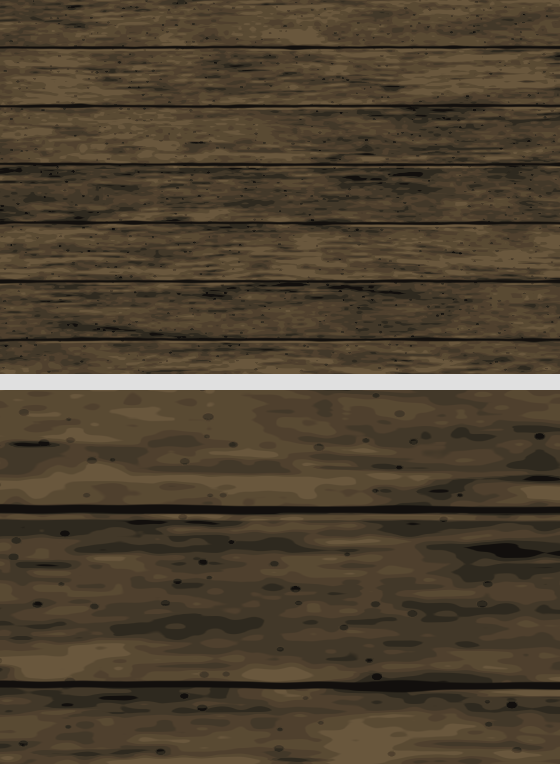
Top: the whole. Bottom: its middle third, enlarged.
Give the GLSL for this texture, as a WebGL 2 fragment shader.

```glsl
#version 300 es
precision highp float;
// Weathered brown planks lying horizontally, with dark seams, streaky grain and stains.

uniform vec2 u_resolution;
out vec4 fragColor;

// Layout, in units of the canvas height
const float PLANK_HEIGHT = 0.1562;
const float FIRST_SEAM = 0.0920;
const float SEAM_HALF_WIDTH = 0.0029;
const float SEAM_WOBBLE = 0.0028;
const float GRAIN_WARP = 0.045;
const float PORE_CELL = 0.021;

// Wood tones from dark to light, and the tone levels that part them
const vec3 WOOD[6] = vec3[6](
    vec3(0.07, 0.06, 0.05), vec3(0.18, 0.16, 0.12), vec3(0.26, 0.22, 0.16),
    vec3(0.31, 0.25, 0.18), vec3(0.35, 0.29, 0.20), vec3(0.41, 0.34, 0.24));
const float LEVEL[5] = float[5](-2.35, -1.25, -0.42, 0.25, 1.05);

// Overall lightness of each plank, bottom to top
const float PLANK_TONE[7] = float[7](-0.15, -0.20, 0.30, -0.50, -0.05, 0.32, 0.35);

// Stains: centre x, centre y, slope, half length
const vec4 STAIN[3] = vec4[3](
    vec4(0.42, 0.105, -0.14, 0.46),
    vec4(1.05, 0.216, -0.07, 0.36),
    vec4(1.02, 0.520, -0.09, 0.22));

float hash(vec2 p) {
    vec3 q = fract(vec3(p.xyx) * 0.1031);
    q += dot(q, q.yzx + 33.33);
    return fract((q.x + q.y) * q.z);
}

float noise(vec2 p) {
    vec2 i = floor(p), f = fract(p);
    f = f * f * (3.0 - 2.0 * f);
    return mix(mix(hash(i), hash(i + vec2(1, 0)), f.x),
               mix(hash(i + vec2(0, 1)), hash(i + vec2(1, 1)), f.x), f.y);
}

// Noise centred on zero
float signedNoise(vec2 p) { return noise(p) - 0.5; }

// Streaks, patches and cracks of one plank
float grainTone(vec2 p, vec2 seed) {
    p.y += GRAIN_WARP * signedNoise(p * vec2(1.6, 5.0) + seed);
    p.y += 0.006 * signedNoise(p * vec2(9.0, 22.0) + seed);
    float figure = smoothstep(0.42, 0.72, noise(p * vec2(1.3, 19.0) + seed + 5.0));
    float tone = 1.7 * signedNoise(p * vec2(2.6, 15.0) + seed);
    tone += 1.6 * signedNoise(p * vec2(9.0, 58.0) + seed + 11.0);
    tone += mix(1.2, 3.5, figure) * signedNoise(p * vec2(15.0, 140.0) + seed + 23.0);
    tone += 1.4 * signedNoise(p * vec2(58.0, 150.0) + seed + 37.0);
    float crack = smoothstep(0.80, 0.94, noise(p * vec2(11.0, 105.0) + seed + 51.0));
    return tone - crack * mix(0.5, 1.5, figure);
}

// Small dark pores, one at most in each cell
float poreMask(vec2 p) {
    vec2 cell = floor(p / PORE_CELL);
    vec2 centre = 0.2 + 0.6 * vec2(hash(cell + 3.0), hash(cell + 71.0));
    vec2 d = (fract(p / PORE_CELL) - centre) * vec2(0.65, 1.0);
    float radius = 0.04 + 0.08 * hash(cell + 19.0);
    return step(0.78, hash(cell + 43.0)) * smoothstep(radius + 0.06, radius, length(d));
}

// Ragged dark smears along sloping lines
float stainMask(vec2 p) {
    float mask = 0.0;
    for (int i = 0; i < 3; i++) {
        vec4 s = STAIN[i];
        vec2 d = p - s.xy;
        d.y -= s.z * d.x + 0.014 * signedNoise(vec2(p.x * 5.0, s.y * 90.0));
        float along = 1.0 - smoothstep(0.3, 1.0, abs(d.x) / s.w);
        float across = exp(-abs(d.y) / (d.y > 0.0 ? 0.007 : 0.016));
        mask = max(mask, along * across);
    }
    return mask * (0.55 + 0.8 * noise(p * vec2(13.0, 95.0)));
}

vec3 woodColour(float tone) {
    float blend = 0.04 + 0.5 * fwidth(tone);
    vec3 colour = WOOD[0];
    for (int i = 0; i < 5; i++)
        colour = mix(colour, WOOD[i + 1], smoothstep(-blend, blend, tone - LEVEL[i]));
    return colour;
}

void main() {
    vec2 p = gl_FragCoord.xy / u_resolution.y;
    float pixel = 1.0 / u_resolution.y;

    // Nearest seam, with an uneven line and width
    float seam = round((p.y - FIRST_SEAM) / PLANK_HEIGHT);
    float wave = signedNoise(vec2(p.x * 3.5, seam * 13.0)) + 0.5 * signedNoise(vec2(p.x * 28.0, seam * 7.0));
    float d = p.y - FIRST_SEAM - seam * PLANK_HEIGHT - SEAM_WOBBLE * wave;
    float chip = pow(noise(vec2(p.x * 14.0, seam * 29.0 + 4.0)), 4.0);
    float halfWidth = SEAM_HALF_WIDTH + 0.0030 * chip;

    // Plank between the seams
    float plank = seam + step(0.0, d);
    vec2 seed = plank * vec2(17.3, 31.7) + 2.0;
    float tone = 0.14 + PLANK_TONE[int(clamp(plank, 0.0, 6.0))] + grainTone(p, seed);
    tone -= 2.1 * stainMask(p) + 1.5 * poreMask(p);

    // Worn edges: shade by the seam and a broken light lip below it
    tone -= 0.7 * exp(-abs(d) / 0.007);
    float lip = smoothstep(0.0035, 0.0015, abs(d + 0.0070));
    tone += 1.9 * lip * smoothstep(0.40, 0.65, noise(vec2(p.x * 5.0, seam * 11.0 + 8.0)));

    vec3 colour = woodColour(tone);
    float gap = smoothstep(pixel, -pixel, abs(d) - halfWidth);
    fragColor = vec4(mix(colour, WOOD[0], gap), 1.0);
}
```
